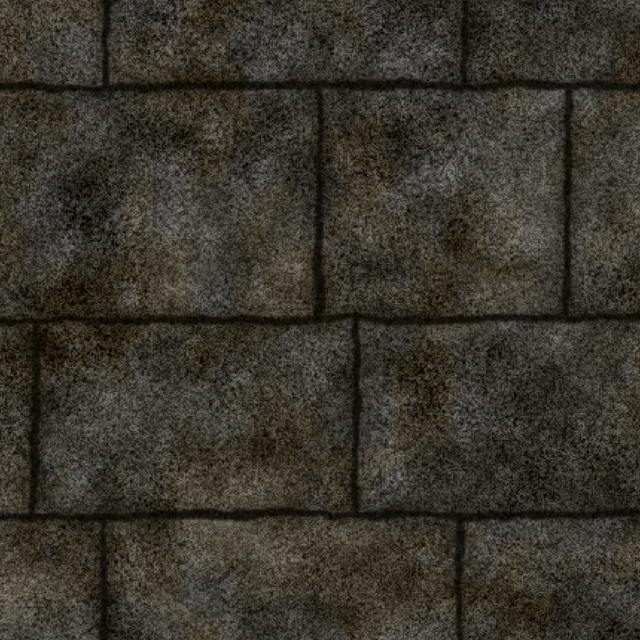
This texture is drawn by a Shadertoy shader. Its source:

```glsl
// Weathered dark masonry: large rough stone blocks in staggered courses with narrow shadowed joints.

float hash(vec2 p) {
    vec3 q = fract(vec3(p.xyx) * 0.1031);
    q += dot(q, q.yzx + 33.33);
    return fract((q.x + q.y) * q.z);
}

float valueNoise(vec2 p) {
    vec2 cell = floor(p), f = fract(p);
    f = f * f * (3.0 - 2.0 * f);
    return mix(mix(hash(cell), hash(cell + vec2(1, 0)), f.x),
               mix(hash(cell + vec2(0, 1)), hash(cell + vec2(1, 1)), f.x), f.y);
}

float layeredNoise(vec2 p) {
    float sum = 0.0, weight = 0.5;
    for (int i = 0; i < 5; i++) {
        sum += weight * valueNoise(p);
        p = mat2(1.6, 1.2, -1.2, 1.6) * p + 17.3;
        weight *= 0.55;
    }
    return sum / 1.055;
}

// Distance to the nearest scattered point, one point per cell
float cellularNoise(vec2 p) {
    vec2 cell = floor(p);
    float nearest = 2.0;
    for (int y = -1; y <= 1; y++)
        for (int x = -1; x <= 1; x++) {
            vec2 c = cell + vec2(x, y);
            vec2 point = c + vec2(hash(c), hash(c + 71.7));
            nearest = min(nearest, length(p - point));
        }
    return nearest;
}

void mainImage(out vec4 fragColor, in vec2 fragCoord) {
    vec2 uv = fragCoord / iResolution.xy;

    // Wavering, chipped outlines
    vec2 p = uv + 0.010 * (vec2(valueNoise(uv * 11.0), valueNoise(uv * 11.0 + 40.0)) - 0.5)
                + 0.006 * (vec2(valueNoise(uv * 48.0), valueNoise(uv * 48.0 + 90.0)) - 0.5);

    // Three courses per canvas: bottom, top, and the two joints across each
    if (p.y > 0.865) p.y -= 1.0;
    vec4 course = p.y < 0.197 ? vec4(-0.135, 0.197, 0.166, 0.721)
                : p.y < 0.501 ? vec4(0.197, 0.501, 0.054, 0.555)
                              : vec4(0.501, 0.865, 0.498, 0.889);
    float x = fract(p.x - course.z), blockWidth = course.w - course.z;
    bool secondBlock = x > blockWidth;
    float toLeft = secondBlock ? x - blockWidth : x;
    float toRight = secondBlock ? 1.0 - x : blockWidth - x;
    float toTop = course.y - p.y;
    float toSide = min(toLeft, toRight);
    float toEdge = min(toSide, min(toTop, p.y - course.x));
    float blockId = hash(vec2(course.x * 50.0 + 9.0, secondBlock ? 3.0 : 8.0));

    // Mottled face: broad patches, smaller blotches and sandy grain
    float patches = layeredNoise(uv * 6.0 + blockId * 20.0);
    float blotches = layeredNoise(uv * 24.0 + 50.0);
    float fine = valueNoise(uv * 215.0) - 0.5;
    float finest = valueNoise(uv * 430.0 + 13.0) - 0.5;
    float tone = 0.222 + 0.27 * (patches - 0.5) + 0.20 * (blotches - 0.5)
               + 0.02 * (blockId - 0.5);
    tone += (0.13 * fine + 0.20 * finest) * (0.7 + 0.7 * blotches);

    // Pale scuffs and dark pits
    float scuffs = smoothstep(0.54, 0.72, layeredNoise(uv * 15.0 + 120.0));
    tone += 0.055 * scuffs * (0.6 + fine);
    float pits = 1.0 - smoothstep(0.10, 0.38, cellularNoise(uv * 85.0));
    tone -= 0.075 * pits * smoothstep(0.42, 0.62, valueNoise(uv * 19.0 + 7.0));

    // Worn light rim under each course joint, soft dirt along all edges
    float rim = smoothstep(0.006, 0.011, toTop) * (1.0 - smoothstep(0.011, 0.030, toTop));
    tone += 0.065 * rim * smoothstep(0.3, 0.7, valueNoise(uv * 17.0 + 30.0));
    tone *= mix(0.78, 1.0, smoothstep(0.003, 0.035, toEdge + 0.012 * (blotches - 0.5)));

    // Joint core, with a width that varies along its length
    float halfWidth = 0.0030 + 0.0035 * valueNoise(uv * 14.0 + 60.0);
    float joint = 1.0 - smoothstep(halfWidth - 0.0025, halfWidth + 0.0045, toEdge);
    tone = mix(tone, 0.045 + 0.05 * (fine + finest), 0.88 * joint);

    // Warm grey stone with brown stains and cooler scuffs
    float stain = smoothstep(0.46, 0.66, layeredNoise(uv * 9.0 + 200.0)) * (1.0 - joint);
    vec3 color = max(tone, 0.025) + vec3(0.014, 0.003, -0.026);
    color += stain * vec3(0.016, 0.002, -0.022) + scuffs * vec3(-0.004, 0.0, 0.014);
    fragColor = vec4(clamp(color, 0.0, 1.0), 1.0);
}
```
